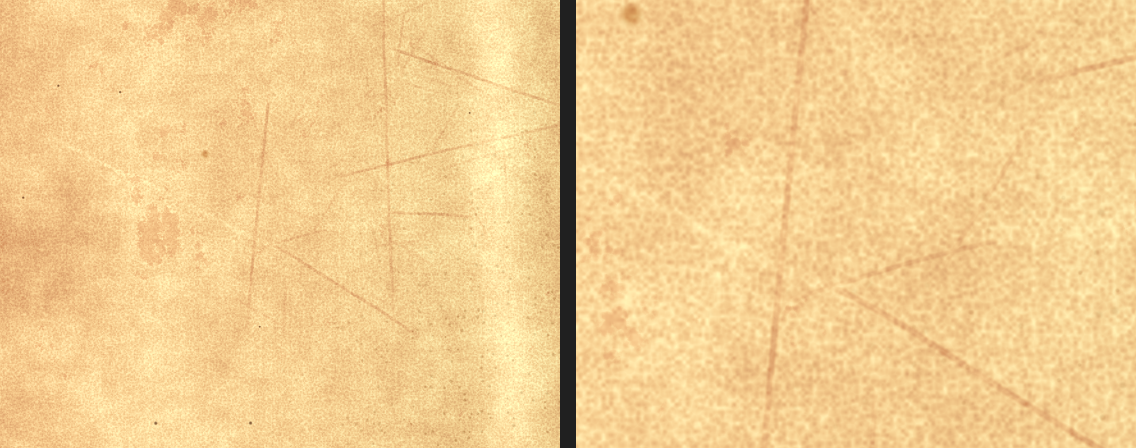
Left: the whole. Right: its middle third, enlarged.
Reproduce this texture procedurally as a WebGL 2 fragment shader.

```glsl
#version 300 es
precision highp float;

#define BASE_TONE 0.71
#define BLOTCH 1.45
#define GRAIN 0.56
#define FINE_GRAIN 0.56
#define BAND_GLOW 0.48
#define STAIN_DEPTH 0.46
#define SCRATCH_DEPTH 0.65
#define CREASE_GLOW 0.28
#define SCRATCH_COUNT 42
#define SHADE vec3(0.89, 0.69, 0.47)
#define LIGHT vec3(1.00, 0.90, 0.66)

uniform vec2 u_resolution;
out vec4 fragColor;

float hash(vec2 p) {
  vec3 q = fract(p.xyx * 0.1031);
  q += dot(q, q.yzx + 33.33);
  return fract((q.x + q.y) * q.z);
}

vec2 hash2(vec2 p) {
  return vec2(hash(p), hash(p + 71.7));
}

float valueNoise(vec2 p) {
  vec2 i = floor(p), f = fract(p);
  f = f * f * (3.0 - 2.0 * f);
  return mix(mix(hash(i), hash(i + vec2(1, 0)), f.x),
             mix(hash(i + vec2(0, 1)), hash(i + vec2(1, 1)), f.x), f.y);
}

float fbm(vec2 p) {
  float sum = 0.0, amp = 0.5;
  for (int i = 0; i < 5; i++) {
    sum += amp * valueNoise(p);
    p = mat2(1.6, 1.2, -1.2, 1.6) * p + 17.3;
    amp *= 0.55;
  }
  return sum / 1.055;
}

// Distance to the nearest jittered cell point
float cellular(vec2 p) {
  vec2 i = floor(p), f = fract(p);
  float d = 2.0;
  for (int y = -1; y <= 1; y++)
    for (int x = -1; x <= 1; x++) {
      vec2 o = vec2(x, y);
      d = min(d, length(o + hash2(i + o) - f));
    }
  return d;
}

// Sparse round dots, at most one per cell
float specks(vec2 p, float freq, float chance, float radius, float px) {
  vec2 id = floor(p * freq);
  vec2 center = (id + 0.25 + 0.5 * hash2(id + 5.0)) / freq;
  float r = radius * (0.5 + hash(id + 31.0));
  float disc = 1.0 - smoothstep(r * 0.3, r + px, length(p - center));
  return disc * step(hash(id + freq), chance);
}

// Thin stroke with tapered ends
float stroke(vec2 p, vec2 a, vec2 b, float width, float px) {
  vec2 ba = b - a;
  float h = clamp(dot(p - a, ba) / dot(ba, ba), 0.0, 1.0);
  float d = length(p - a - ba * h);
  float taper = smoothstep(0.0, 0.15, h) * (1.0 - smoothstep(0.75, 1.0, h));
  return (1.0 - smoothstep(width * 0.3, width + px, d)) * taper;
}

void main() {
  float px = 1.0 / u_resolution.y;
  vec2 p = gl_FragCoord.xy * px;

  // Paper: blotches, fibres and grain
  float leftSide = 1.0 - smoothstep(0.0, 0.65, p.x);
  float rightSide = smoothstep(0.55, 1.25, p.x);
  float tone = BASE_TONE + BLOTCH * mix(0.45, 1.0, leftSide) * (fbm(p * vec2(6.0, 4.5) + 3.0) - 0.5);
  tone += 0.60 * (fbm(p * vec2(24.0, 28.0)) - 0.5);
  tone += 0.12 * (valueNoise(p * vec2(12.0, 170.0)) + valueNoise(p * vec2(170.0, 9.0)) - 1.0);
  float grain = cellular(p * 165.0) - 0.5;
  tone += GRAIN * grain + FINE_GRAIN * (valueNoise(p * 350.0) - 0.5);

  // Broad lighting: dull edges and a glowing vertical band
  float bandX = p.x - mix(1.135, 1.085, p.y) - 0.012 * sin(p.y * 9.0);
  float band = exp(-pow(bandX / 0.058, 2.0));
  tone -= 0.38 * (1.0 - smoothstep(0.0, 0.30, p.x)) + 0.13 * smoothstep(0.5, 0.8, p.x);
  tone += BAND_GLOW * band - 0.26 * smoothstep(0.06, 0.15, bandX);

  // Ragged stains inside soft ellipses: center, radii
  vec4 patches[4] = vec4[4](vec4(0.44, 0.95, 0.17, 0.09), vec4(0.69, 0.755, 0.045, 0.06),
                            vec4(0.55, 0.76, 0.06, 0.06), vec4(0.37, 0.53, 0.10, 0.17));
  float mask = 0.0;
  for (int i = 0; i < 4; i++) {
    vec2 q = (p - patches[i].xy) / patches[i].zw;
    mask = max(mask, exp(-dot(q, q)));
  }
  float ragged = fbm(p * vec2(22.0, 14.0) + 9.0) + 0.45 * (fbm(p * 75.0) - 0.5) - 0.12 * grain;
  float stain = smoothstep(0.0, 0.12, ragged - 0.80 + 0.31 * mask);
  tone -= STAIN_DEPTH * stain * (0.85 + grain);

  // Long scratches, then scattered short ones
  vec2 w = p + 0.006 * (vec2(valueNoise(p * 9.0), valueNoise(p * 9.0 + 40.0)) - 0.5);
  vec4 lines[6] = vec4[6](vec4(0.850, 1.15, 0.880, 0.22), vec4(0.605, 0.84, 0.548, 0.22),
                          vec4(0.85, 0.90, 1.32, 0.74), vec4(0.72, 0.60, 1.32, 0.735),
                          vec4(0.58, 0.47, 0.97, 0.23), vec4(0.85, 0.53, 1.08, 0.513));
  float scratch = 0.0;
  for (int i = 0; i < 6; i++)
    scratch = max(scratch, stroke(w, lines[i].xy, lines[i].zw, 0.003, px));
  for (int i = 0; i < SCRATCH_COUNT; i++) {
    vec2 seed = vec2(float(i) * 3.7, 12.0);
    vec2 mid = vec2(0.55, 0.25) + vec2(0.65, 0.75) * hash2(seed);
    float angle = 3.1416 * hash(seed + 8.0);
    vec2 reach = vec2(cos(angle), sin(angle)) * mix(0.03, 0.13, hash(seed + 19.0));
    float depth = mix(0.15, 0.65, hash(seed + 27.0));
    scratch = max(scratch, depth * stroke(w, mid - reach, mid + reach, 0.0022, px));
  }
  tone -= SCRATCH_DEPTH * scratch * (0.25 + 0.9 * valueNoise(p * 45.0));
  float crease = stroke(w, vec2(0.08, 0.71), vec2(0.72, 0.395), 0.005, px);
  tone += CREASE_GLOW * crease * (0.4 + 0.8 * valueNoise(p * 30.0));

  // Colour: saturated midtones, warm on the left, olive on the right
  vec3 color = mix(SHADE, LIGHT, tone);
  color += vec3(0.012, 0.0, -0.015) * max(4.0 * tone * (1.0 - tone), 0.0);
  color += vec3(0.004, -0.010, -0.006) * (leftSide + 1.5 * stain + scratch);
  color += vec3(-0.020, 0.006, 0.0) * rightSide * (1.0 - band);

  // Flecks, dark specks and rusty spots
  float flecks = specks(w, 70.0, 0.14, 0.0024, px) * smoothstep(0.3, 1.1, p.x) * (1.0 - 0.6 * p.y);
  color -= vec3(0.12, 0.15, 0.14) * flecks;
  color *= 1.0 - vec3(0.45, 0.55, 0.60) * specks(p, 13.0, 0.03, 0.0022, px);
  color *= 1.0 - vec3(0.12, 0.24, 0.36) * specks(w, 5.0, 0.10, 0.008, px);
  fragColor = vec4(clamp(color, 0.0, 1.0), 1.0);
}
```
